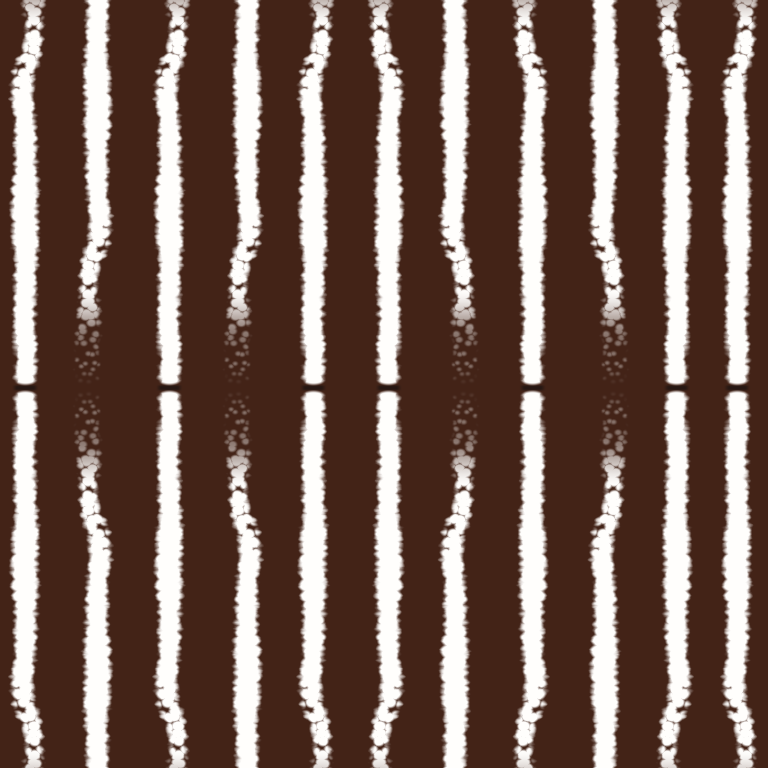
Reproduce this pattern procedurally as a three.js fragment shader.

```glsl
// Eleven chalky, worn brush stripes on dark brown. The plane is folded into
// mirrored halves, one stroke is repeated along it, and odd stripes turn that
// stroke end for end. Cellular noise frays the edges and breaks up the dry end.
varying vec2 vUv;

const vec3 BROWN = vec3(0.262, 0.138, 0.092);
const vec3 CHALK = vec3(1.0, 0.996, 0.99);
const vec3 SHADOW = vec3(0.12, 0.08, 0.07);

const float PERIOD = 0.927;       // width of one mirrored group
const float MIRROR_X = 0.457;     // vertical mirror line
const float MIRROR_Y = 0.495;     // horizontal mirror line
const float FIRST = 0.048;        // first stripe, from the mirror line
const float SPACING = 0.0938;     // between stripe centres
const float STROKE_LENGTH = 0.6;
const float SOFTNESS = 0.0038;

vec2 hash2(vec2 p) {
  vec2 k = vec2(dot(p, vec2(127.1, 311.7)), dot(p, vec2(269.5, 183.3)));
  return fract(sin(k) * 43758.5);
}

// Distance to the nearest scattered point.
float cellular(vec2 p) {
  vec2 cell = floor(p);
  float nearest = 2.0;
  for (int j = -1; j <= 1; j++) {
    for (int i = -1; i <= 1; i++) {
      vec2 c = cell + vec2(float(i), float(j));
      nearest = min(nearest, length(c + hash2(c) - p));
    }
  }
  return nearest;
}

// 1 between start and end, with ramps of the given width.
float band(float start, float end, float ramp, float s) {
  return smoothstep(start - ramp, start + ramp, s)
       * (1.0 - smoothstep(end - ramp, end + ramp, s));
}

// Distance from the mirror line of a repeating, reflected axis.
float foldMirror(float x, float axis, float period) {
  return abs(mod(x - axis + 0.5 * period, period) - 0.5 * period);
}

// Chalk cover of one stroke; q.x is across, q.y runs from full to dry end.
float stroke(vec2 q) {
  float s = q.y;
  float lean = 0.012 * smoothstep(0.40, 0.47, s) - 0.003 * band(0.37, 0.42, 0.02, s);
  float x = q.x - lean - 0.001 * sin(s * 47.0);

  // Outline: a swollen middle, a pinched neck and frayed sides
  float halfWidth = 0.0132 + 0.0028 * band(0.18, 0.277, 0.004, s)
                  - 0.0035 * band(0.44, 0.49, 0.02, s);
  float grain = cellular(q / vec2(0.0115, 0.0095));
  float bristle = cellular(q / vec2(0.022, 0.0075) + 31.0);
  float fray = 0.005 * (0.45 - grain) + 0.005 * (0.45 - bristle);
  float body = smoothstep(-SOFTNESS, SOFTNESS, halfWidth - abs(x) + fray);

  // Wear: pits first, then loose specks fading out
  float limit = 1.35 - 0.62 * smoothstep(0.34, 0.41, s) - 0.5 * smoothstep(0.46, 0.58, s);
  float specks = 1.0 - smoothstep(limit - 0.22, limit + 0.22, grain);
  float fade = 1.0 - 0.65 * smoothstep(0.47, 0.54, s);
  fade *= 1.0 - smoothstep(0.57, STROKE_LENGTH, s);

  // Rounded full end
  float start = smoothstep(0.002, 0.007, s - 18.0 * x * x);
  return body * specks * fade * start;
}

// Dark sliver in the gap where two full ends meet.
float gapShadow(vec2 q) {
  return (1.0 - smoothstep(0.001, 0.005, q.y))
       * (1.0 - smoothstep(0.010, 0.018, abs(q.x)));
}

void main() {
  // Fold the plane and find the nearest stripe
  float across = foldMirror(vUv.x, MIRROR_X, PERIOD);
  float along = abs(vUv.y - MIRROR_Y);
  float index = max(floor((across - FIRST) / SPACING + 0.5), 0.0);
  float shift = index == 1.0 ? -0.0065 : 0.001;
  float offset = across - FIRST - index * SPACING - shift;

  // Odd stripes run from the edge inward, turned half round
  bool turned = mod(index, 2.0) > 0.5;
  vec2 q = turned ? vec2(offset, STROKE_LENGTH - along) : vec2(-offset, along);

  vec3 color = mix(BROWN, SHADOW, 0.8 * gapShadow(q));
  gl_FragColor = vec4(mix(color, CHALK, stroke(q)), 1.0);
}
```
